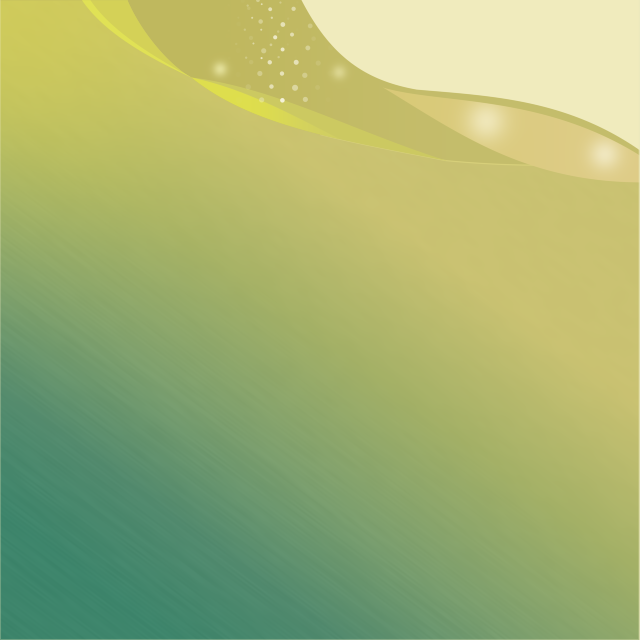
A WebGL 2 fragment shader for this background:

```glsl
#version 300 es
precision highp float;
// A diagonal teal-to-gold gradient crossed by folded ribbons near the top,
// a cream corner, soft glows and a staggered patch of white dots.
// Every edge is a cubic Bezier that runs left to right, solved for its height.
uniform vec2 u_resolution;
out vec4 fragColor;

float hash(vec2 p) {
    return fract(sin(dot(p, vec2(127.1, 311.7))) * 43758.5453);
}

float noise(vec2 p) {
    vec2 i = floor(p), f = smoothstep(0.0, 1.0, fract(p));
    float low = mix(hash(i), hash(i + vec2(1.0, 0.0)), f.x);
    float high = mix(hash(i + vec2(0.0, 1.0)), hash(i + 1.0), f.x);
    return mix(low, high, f.y);
}

mat4x2 curve(vec2 a, vec2 b, vec2 c, vec2 d) {
    return mat4x2(a, b, c, d);
}

vec2 bezier(mat4x2 c, float t) {
    float s = 1.0 - t;
    return c * vec4(s * s * s, 3.0 * s * s * t, 3.0 * s * t * t, t * t * t);
}

// Approximate signed distance, positive above the curve
float heightAbove(vec2 p, mat4x2 c) {
    float lo = 0.0, hi = 1.0;
    for (int i = 0; i < 16; i++) {
        float mid = 0.5 * (lo + hi);
        if (bezier(c, mid).x < p.x) lo = mid; else hi = mid;
    }
    float t = clamp(lo, 0.01, 0.99);
    vec2 tangent = bezier(c, t + 0.01) - bezier(c, t - 0.01);
    return (p.y - bezier(c, lo).y) * tangent.x / length(tangent);
}

float cover(float d, float px) {
    return smoothstep(-px, px, d);
}

// Area between two curves, limited to the span they share
float band(vec2 p, mat4x2 upper, mat4x2 lower, float px) {
    float span = step(min(upper[0].x, lower[0].x), p.x) * step(p.x, min(upper[3].x, lower[3].x));
    return span * cover(-heightAbove(p, upper), px) * cover(heightAbove(p, lower), px);
}

float glow(vec2 p, vec2 center, float radius) {
    vec2 q = (p - center) / radius;
    return exp(-dot(q, q));
}

vec3 ramp(vec3 from, vec3 to, float a, float b, float t) {
    return mix(from, to, clamp((t - a) / (b - a), 0.0, 1.0));
}

vec3 backdrop(vec2 p) {
    float t = p.y + 0.73 * p.x;
    vec3 c = ramp(vec3(0.24, 0.52, 0.42), vec3(0.32, 0.54, 0.43), 0.20, 0.39, t);
    c = ramp(c, vec3(0.48, 0.62, 0.43), 0.39, 0.59, t);
    c = ramp(c, vec3(0.64, 0.69, 0.40), 0.59, 0.84, t);
    c = ramp(c, vec3(0.79, 0.76, 0.445), 0.84, 1.10, t);
    c = mix(c, vec3(0.82, 0.80, 0.35), 0.9 * glow(p, vec2(0.02, 1.0), 0.33));
    // Fine diagonal streaks in the shade, faint slanted grain everywhere
    vec2 along = vec2(p.x - 0.75 * p.y, p.y + 0.75 * p.x);
    float streak = (noise(along * vec2(9.0, 270.0)) - 0.5) * smoothstep(0.95, 0.5, t);
    float grain = noise(along * vec2(30.0, 80.0)) - 0.5;
    return c + 0.018 * streak + 0.007 * grain;
}

// Staggered dots that fade away from a vertical axis and loosen upwards
float dots(vec2 p, vec2 origin, vec2 cell, float size, float spread, float px) {
    vec2 q = (p - origin) / cell;
    float row = floor(q.y + 0.5);
    float stagger = 0.5 * mod(row, 2.0);
    vec2 id = vec2(floor(q.x + stagger + 0.5), row);
    vec2 jitter = cell * (0.1 + 0.05 * row) * (vec2(hash(id), hash(id + 9.0)) - 0.5);
    float d = length((q + vec2(stagger, 0.0) - id) * cell - jitter);
    float axis = (id.x - stagger) * cell.x / spread;
    float radius = size * mix(0.7, 1.0, hash(id + 4.0)) * (1.0 - 0.04 * row);
    return cover(radius - d, px) * exp(-axis * axis) * step(-0.5, row) * mix(0.6, 1.0, hash(id + 7.0));
}

void main() {
    vec2 p = gl_FragCoord.xy / u_resolution;
    float px = 0.65 / min(u_resolution.x, u_resolution.y);

    // Ribbon outlines
    vec2 knot = vec2(0.299, 0.879), tip = vec2(0.697, 0.749), peachTip = vec2(0.599, 0.863), bend = vec2(0.651, 0.860);
    mat4x2 foldLeft = curve(vec2(0.128, 1.0), vec2(0.163, 0.948), vec2(0.234, 0.909), knot);
    mat4x2 foldRight = curve(vec2(0.199, 1.0), vec2(0.221, 0.948), vec2(0.267, 0.896), knot);
    mat4x2 foldInner = curve(vec2(0.141, 1.0), vec2(0.175, 0.950), vec2(0.240, 0.912), knot);
    mat4x2 tailTop = curve(knot, vec2(0.432, 0.862), vec2(0.545, 0.798), tip);
    mat4x2 tailMid = curve(knot, vec2(0.378, 0.862), vec2(0.443, 0.828), vec2(0.530, 0.783));
    mat4x2 tailBase = curve(knot, vec2(0.391, 0.805), vec2(0.521, 0.783), tip);
    mat4x2 thread = curve(tip, vec2(0.740, 0.745), vec2(0.790, 0.742), vec2(0.836, 0.742));
    mat4x2 peachTop = curve(peachTip, vec2(0.690, 0.837), vec2(0.846, 0.853), vec2(1.0, 0.757));
    mat4x2 peachBase = curve(peachTip, vec2(0.716, 0.792), vec2(0.820, 0.716), vec2(1.0, 0.715));
    mat4x2 creamLeft = curve(vec2(0.471, 1.0), vec2(0.518, 0.909), vec2(0.573, 0.874), bend);
    mat4x2 creamRight = curve(bend, vec2(0.768, 0.850), vec2(0.885, 0.845), vec2(1.0, 0.765));

    // Backdrop and the olive field above the ribbons
    vec3 color = backdrop(p);
    float olive = heightAbove(p, p.x < knot.x ? foldRight : p.x < tip.x ? tailBase : thread);
    vec3 field = mix(vec3(0.75, 0.72, 0.37), vec3(0.77, 0.74, 0.42), smoothstep(0.3, 0.75, p.x));
    color = mix(color, field, cover(olive, px));
    float line = cover(0.0009 - abs(olive), px) * step(0.5, p.x) * step(p.x, 0.836);
    color = mix(color, vec3(0.86, 0.83, 0.49), 0.8 * line);

    // Yellow ribbon
    color = mix(color, vec3(0.83, 0.82, 0.34), band(p, foldRight, foldLeft, px));
    color = mix(color, vec3(0.89, 0.90, 0.33), 0.8 * band(p, foldInner, foldLeft, px));
    color = mix(color, vec3(0.80, 0.79, 0.38), band(p, tailTop, tailBase, px));
    vec3 bright = mix(vec3(0.87, 0.87, 0.30), vec3(0.82, 0.81, 0.38), smoothstep(0.38, 0.52, p.x));
    color = mix(color, bright, band(p, tailMid, tailBase, px));

    // Dots and small glows
    float large = dots(p, vec2(0.443, 0.844), vec2(0.035, 0.0198), 0.0050, 0.037, px);
    float small = dots(p, vec2(0.410, 0.910), vec2(0.026, 0.0210), 0.0022, 0.027, px);
    color = mix(color, vec3(0.97, 0.96, 0.88), max(large, 0.8 * small));
    color = mix(color, vec3(0.92, 0.91, 0.65), 0.8 * glow(p, vec2(0.344, 0.892), 0.011));
    color = mix(color, vec3(0.90, 0.88, 0.63), 0.7 * glow(p, vec2(0.530, 0.887), 0.011));

    // Peach ribbon with its glows, then the cream corner
    vec3 peach = mix(vec3(0.85, 0.79, 0.47), vec3(0.87, 0.80, 0.53), smoothstep(0.6, 1.0, p.x));
    peach = mix(peach, vec3(0.95, 0.92, 0.76), 0.85 * glow(p, vec2(0.760, 0.811), 0.031));
    peach = mix(peach, vec3(0.95, 0.92, 0.78), 0.85 * glow(p, vec2(0.945, 0.759), 0.024));
    color = mix(color, peach, band(p, peachTop, peachBase, px));
    float cream = heightAbove(p, p.x < bend.x ? creamLeft : creamRight);
    color = mix(color, vec3(0.94, 0.92, 0.74), cover(cream, px) * step(0.471, p.x));

    // Thin pale rim, strongest on the right
    float rim = max(cover(p.x - 0.998, px), 0.4 * cover(0.0015 - min(p.x, p.y), px));
    fragColor = vec4(mix(color, vec3(0.92, 0.91, 0.74), 0.75 * rim), 1.0);
}
```
